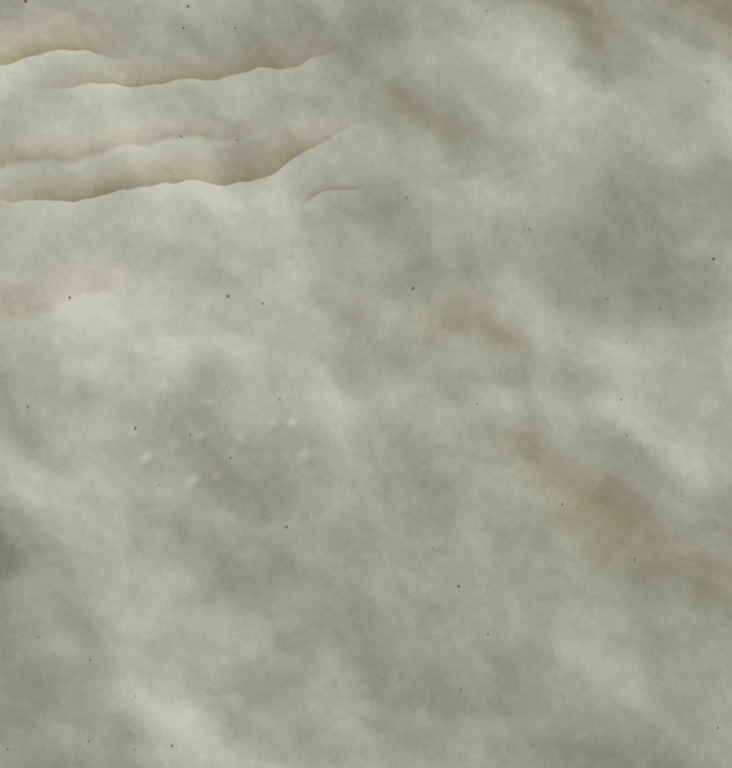
Give the GLSL for this texture, as a WebGL 1 fragment shader.

```glsl
precision highp float;
// Soft, rumpled cream cloth with diagonal hollows, sharp folds, small blisters and dark specks.
uniform vec2 u_resolution;

const vec3 CLOTH = vec3(0.651, 0.652, 0.599);
const vec3 HOLLOW_TINT = vec3(0.010, 0.004, -0.042);
const vec3 FOLD_TINT = vec3(0.050, 0.022, -0.050);
const vec3 SPECK_COLOR = vec3(0.32, 0.29, 0.23);
const vec2 DRAPE = vec2(0.848, -0.530);   // direction of the hollows
const vec2 LIGHT = vec2(-0.5, 0.866);
const float SWELL = 0.33;
const float MOTTLE = 0.15;
const float GRAIN = 0.034;
const float HOLLOW_DEPTH = 0.100;
const float FOLD_DEPTH = 0.150;
const float BLISTER_HEIGHT = 0.13;
const float SPECK_CELL = 0.065;
const float SPECK_SHARE = 0.24;
const vec2 BLISTER_CENTER = vec2(0.265, 0.430);
const vec2 BLISTER_SPREAD = vec2(0.28, 0.13);
const int BLISTERS = 13;

float hash(vec2 p) {
  vec3 q = fract(vec3(p.xyx) * 0.1031);
  q += dot(q, q.yzx + 33.33);
  return fract((q.x + q.y) * q.z);
}

vec2 hash2(vec2 p) {
  return vec2(hash(p), hash(p + 71.7));
}

float noise(vec2 p) {
  vec2 i = floor(p), f = fract(p);
  f = f * f * f * (f * (f * 6.0 - 15.0) + 10.0);
  return mix(mix(hash(i), hash(i + vec2(1.0, 0.0)), f.x),
             mix(hash(i + vec2(0.0, 1.0)), hash(i + vec2(1.0, 1.0)), f.x), f.y);
}

// Layered noise centred on zero
float fbm(vec2 p) {
  float sum = 0.0, amp = 0.533;
  for (int i = 0; i < 4; i++) {
    sum += amp * (noise(p) - 0.5);
    p = mat2(0.8, 0.6, -0.6, 0.8) * p * 2.03 + 17.3;
    amp *= 0.5;
  }
  return sum;
}

vec2 alongDrape(vec2 p) {
  return vec2(dot(p, DRAPE), dot(p, vec2(-DRAPE.y, DRAPE.x)));
}

float hollow(vec2 p, vec2 center, vec2 size) {
  vec2 q = alongDrape(p - center) / size;
  return exp(-dot(q, q));
}

// Bent fold from a to b: sharp lower edge, shadow fading upward, faint light below
float fold(vec2 p, vec2 a, vec2 b, float bend, float width, float blur) {
  vec2 dir = normalize(b - a);
  float u = dot(p - a, dir) / length(b - a);
  float h = dot(p - a, vec2(-dir.y, dir.x)) - bend * 4.0 * u * (1.0 - u);
  float taper = smoothstep(-0.05, 0.22, u) * smoothstep(1.02, 0.72, u);
  float shadow = smoothstep(-blur, blur, h) * exp(-max(h, 0.0) / width);
  float glow = smoothstep(blur, -blur, h) * exp(min(h, 0.0) / 0.025);
  return taper * (shadow - 0.35 * glow);
}

float hollows(vec2 p) {
  float s = 0.55 * hollow(p, vec2(0.43, 0.66), vec2(0.09, 0.040));
  s += 0.85 * hollow(p, vec2(0.61, 0.57), vec2(0.10, 0.042));
  s += 1.1 * hollow(p, vec2(0.80, 0.32), vec2(0.18, 0.052));
  s += 0.6 * hollow(p, vec2(0.83, 0.57), vec2(0.13, 0.042));
  s += 0.7 * hollow(p, vec2(0.55, 0.86), vec2(0.09, 0.035));
  s += 0.9 * hollow(p, vec2(0.72, 0.97), vec2(0.11, 0.038));
  s += hollow(p, vec2(0.95, 1.00), vec2(0.09, 0.045));
  s += 0.4 * hollow(p, vec2(0.27, 0.41), vec2(0.10, 0.060));
  vec2 raised = (p - vec2(0.20, 0.86)) / vec2(0.24, 0.13);
  return s - 0.4 * exp(-dot(raised, raised));
}

float folds(vec2 p, float px) {
  float edge = max(0.0016, px);
  float s = fold(p, vec2(-0.02, 0.738), vec2(0.48, 0.842), -0.036, 0.020, edge);
  s += 0.6 * fold(p, vec2(-0.12, 0.765), vec2(0.36, 0.840), -0.010, 0.016, 0.005);
  s += 0.9 * fold(p, vec2(0.05, 0.871), vec2(0.46, 0.938), 0.004, 0.012, edge);
  s += fold(p, vec2(-0.14, 0.866), vec2(0.18, 0.928), 0.012, 0.028, edge);
  s += 0.7 * fold(p, vec2(0.39, 0.735), vec2(0.47, 0.762), 0.004, 0.004, edge);
  return s + 0.4 * fold(p, vec2(-0.08, 0.555), vec2(0.21, 0.665), -0.008, 0.035, 0.010);
}

// Small raised dots, lit from the upper left
float blisters(vec2 p) {
  float s = 0.0;
  for (int i = 0; i < BLISTERS; i++) {
    vec2 id = vec2(float(i) * 3.7 + 2.0, 9.0);
    float radius = mix(0.006, 0.012, hash(id + 5.3));
    vec2 q = (p - BLISTER_CENTER - (hash2(id) - 0.5) * BLISTER_SPREAD) / radius;
    s += (0.45 + 0.9 * dot(q, LIGHT)) * exp(-dot(q, q)) * mix(0.35, 1.0, hash(id + 8.1));
  }
  return s;
}

float specks(vec2 p, float px) {
  vec2 id = floor(p / SPECK_CELL);
  vec2 q = (fract(p / SPECK_CELL) - mix(vec2(0.15), vec2(0.85), hash2(id))) * SPECK_CELL;
  float radius = mix(0.0008, 0.0022, hash(id + 13.1));
  q.x *= mix(0.8, 1.7, hash(id + 29.4));
  float dotMask = 1.0 - smoothstep(radius - px, radius + px, length(q));
  return dotMask * step(hash(id + 41.9), SPECK_SHARE) * mix(0.2, 0.8, hash(id + 57.2));
}

void main() {
  vec2 p = gl_FragCoord.xy / u_resolution.y;
  float px = 1.0 / u_resolution.y;
  vec2 warp = vec2(fbm(p * 7.0 + 3.1), fbm(p * 7.0 + 41.6));

  // Relief
  float dips = hollows(p + warp * 0.16);
  float creases = folds(p + warp * 0.055, px);
  float swell = fbm(alongDrape(p + warp * 0.08) * vec2(3.4, 6.0) + 24.7);
  float mottle = fbm(alongDrape(p + warp * 0.05) * vec2(15.0, 20.0) + 8.4);
  float grain = 0.6 * noise(p * 210.0) + 0.55 * noise(p.yx * 105.0 + 5.2) - 0.575;

  // Shading and warm shadow tint
  float tone = swell * SWELL + mottle * MOTTLE + grain * GRAIN;
  tone -= dips * HOLLOW_DEPTH + creases * FOLD_DEPTH;
  tone += blisters(p) * BLISTER_HEIGHT;
  float warmth = clamp(dips * 0.8 - swell * 0.7 - mottle * 0.3, 0.0, 1.0);
  vec3 color = CLOTH + clamp(tone, -0.21, 0.13);
  color += HOLLOW_TINT * warmth + FOLD_TINT * clamp(creases, 0.0, 1.0);

  color = mix(color, SPECK_COLOR, specks(p, px));
  gl_FragColor = vec4(color, 1.0);
}
```
